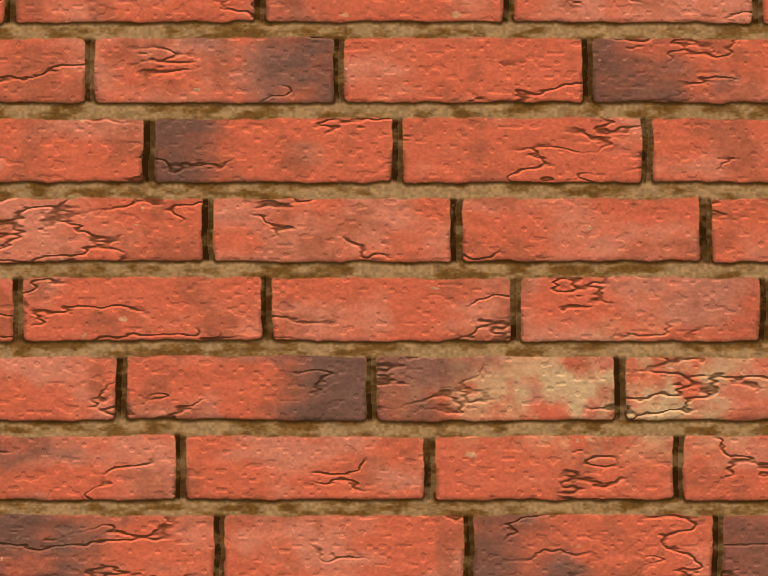
A WebGL 1 fragment shader for this texture:

```glsl
precision highp float;
uniform vec2 u_resolution;

const vec2 PITCH = vec2(0.4323, 0.138);
const vec2 HALF_BRICK = vec2(0.2075, 0.0555);
const vec3 CLAY = vec3(0.79, 0.385, 0.26);
const vec3 CLAY_PALE = vec3(0.80, 0.49, 0.37);
const vec3 CLAY_DARK = vec3(0.63, 0.34, 0.23);
const vec3 SOOT = vec3(0.38, 0.28, 0.23);
const vec3 LIME = vec3(0.78, 0.61, 0.43);
const vec3 MORTAR = vec3(0.64, 0.48, 0.31);
const vec3 MORTAR_DARK = vec3(0.44, 0.29, 0.13);
const vec3 CREVICE = vec3(0.19, 0.11, 0.03);

float hash(vec2 p) {
  vec3 q = fract(vec3(p.xyx) * 0.1031);
  q += dot(q, q.yzx + 33.33);
  return fract((q.x + q.y) * q.z);
}

float noise(vec2 p) {
  vec2 i = floor(p);
  vec2 f = fract(p);
  f = f * f * (3.0 - 2.0 * f);
  return mix(mix(hash(i), hash(i + vec2(1.0, 0.0)), f.x),
             mix(hash(i + vec2(0.0, 1.0)), hash(i + 1.0), f.x), f.y);
}

float fbm(vec2 p) {
  float sum = 0.0;
  float amplitude = 0.5;
  for (int i = 0; i < 4; i++) {
    sum += amplitude * noise(p);
    p = p * 2.03 + 17.1;
    amplitude *= 0.5;
  }
  return sum / 0.9375;
}

float roundedBox(vec2 p, vec2 halfSize, float radius) {
  vec2 d = abs(p) - halfSize + radius;
  return length(max(d, 0.0)) + min(max(d.x, d.y), 0.0) - radius;
}

// Raking bond: each course steps along, with a few uneven courses
float courseShift(float row) {
  return 0.361 + 0.237 * (row - 1.0) + 0.18 * step(4.5, row)
       - 0.08 * step(3.0, abs(row - 3.5));
}

// Thin, mostly horizontal tears in the clay
float gouges(vec2 p, float seed) {
  float ridge = abs(fbm(p * vec2(9.0, 25.0) + seed * 37.0) - 0.5);
  float mask = smoothstep(0.48, 0.72, noise(p * vec2(8.0, 16.0) + seed * 91.0));
  return (1.0 - smoothstep(0.0, 0.045, ridge)) * mask;
}

float clayHeight(vec2 p, float seed) {
  float pits = smoothstep(0.68, 0.85, noise(p * vec2(85.0, 120.0) + seed * 53.0));
  return 0.55 * fbm(p * vec2(32.0, 55.0) + seed * 11.0)
       - 0.22 * pits - 0.7 * gouges(p, seed);
}

vec3 brickColor(vec2 p, vec2 local, vec2 id, float edge) {
  float seed = hash(id + 41.0);
  float patches = fbm(p * vec2(9.0, 15.0) + seed * 23.0);
  vec3 color = mix(CLAY, CLAY_PALE, 0.8 * smoothstep(0.4, 0.75, patches + 0.3 * (seed - 0.5)));
  color = mix(color, CLAY_DARK, 0.65 * smoothstep(0.5, 0.75, fbm(p * 18.0 + 60.0)));

  // Kiln soot gathers toward one end of some bricks
  float end = sign(hash(id + 13.0) - 0.5);
  float sooty = smoothstep(0.55, 0.8, hash(id + 71.0));
  float spread = end * local.x / HALF_BRICK.x + 2.4 * (patches - 0.5);
  color = mix(color, SOOT, 0.8 * sooty * smoothstep(-0.2, 1.1, spread));

  // Lime bloom in the lower right of the wall
  float bloom = 1.0 - smoothstep(0.1, 0.4, length((p - vec2(1.08, 0.32)) * vec2(0.8, 2.6)));
  color = mix(color, LIME, bloom * smoothstep(0.32, 0.7, fbm(p * 21.0 + 5.0)));
  float fleck = smoothstep(0.81, 0.88, fbm(p * vec2(28.0, 38.0) + 90.0));
  color = mix(color, LIME, 0.7 * fleck);

  // Relief lit from above
  float relief = clayHeight(p, seed) - clayHeight(p + vec2(0.0, 0.0035), seed);
  color *= 1.0 + clamp(relief, -0.4, 0.3) * 0.8;
  color = mix(color, CREVICE, 0.5 * gouges(p, seed));
  color *= 0.95 + 0.1 * noise(p * 230.0);
  float rim = 1.0 - smoothstep(0.0, 0.008, -edge);
  return color * (1.0 + rim * (local.y > 0.0 ? 0.03 : -0.2));
}

vec3 mortarColor(vec2 p, vec2 local, vec2 halfSize, float edge) {
  float grain = fbm(p * vec2(30.0, 75.0));
  vec3 color = mix(MORTAR_DARK, MORTAR, smoothstep(0.25, 0.62, grain));
  color *= 0.88 + 0.24 * noise(p * 200.0);

  // Cast shadow under each brick and deep upright joints
  float below = 1.0 - smoothstep(-0.045, -0.035, local.y);
  float shadow = below * (1.0 - smoothstep(0.001, 0.009, edge));
  float upright = smoothstep(-0.003, 0.002, abs(local.x) - halfSize.x)
                * (1.0 - smoothstep(-0.004, 0.005, abs(local.y) - halfSize.y));
  float depth = upright * mix(0.5, 1.0, smoothstep(0.3, 0.6, fbm(p * 45.0 + 8.0)));
  depth *= local.x > 0.0 ? 1.0 : 0.7;
  return mix(color, CREVICE, max(0.85 * shadow, depth));
}

void main() {
  vec2 p = gl_FragCoord.xy / u_resolution.y;
  vec2 wobble = vec2(fbm(p * 24.0), fbm(p * 24.0 + 31.0)) - 0.5;
  vec2 w = p + 0.009 * wobble;
  w.y += 0.005 * (noise(p * 3.0) - 0.5);

  // Courses are counted down from the top
  float course = (1.0 - w.y) / PITCH.y + 0.62;
  float row = floor(course);
  float along = w.x / PITCH.x - courseShift(row);
  vec2 id = vec2(floor(along), row) + 20.0;
  vec2 local = (vec2(fract(along), 1.0 - fract(course)) - 0.5) * PITCH;
  vec2 halfSize = HALF_BRICK - vec2(0.003, 0.002) * hash(id);

  float edge = roundedBox(local, halfSize, 0.007);
  float soft = 1.2 / u_resolution.y;
  float cover = 1.0 - smoothstep(-soft, soft, edge);
  vec3 color = mix(mortarColor(p, local, halfSize, edge),
                   brickColor(p, local, id, edge), cover);
  gl_FragColor = vec4(color, 1.0);
}
```
